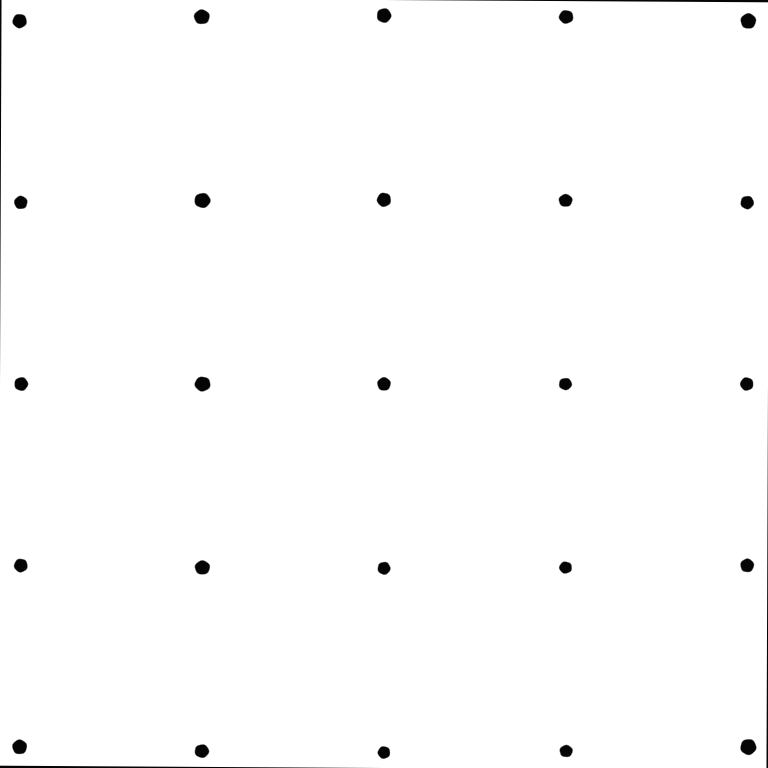
Write a Shadertoy shader that draws this pattern.

```glsl
// Five by five grid of uneven black ink dots on white, with thin wedge slivers along the border.

const vec3 PAPER = vec3(1.0);
const vec3 INK = vec3(0.02);

const float HALF_COUNT = 2.0;               // dots on each side of the centre one
const vec2 PITCH = vec2(0.2362, 0.2399);    // spacing through the centre
const vec2 BOW = vec2(0.00025, -0.0009);    // spacing change away from the centre
const float DOT_RADIUS = 0.0086;
const float CORNER_GROWTH = 0.00104;        // extra radius at the four corners
const vec2 RADIUS_VARIATION = vec2(0.00065, 0.00052);
const float SIDE_STRETCH = 0.07;            // widening of the second and fourth columns
const float OUTLINE_WOBBLE = 0.03;
const vec2 SLIVER_SLOPE = vec2(0.006, 0.004); // top and bottom, left and right

// Grid position, bowed outward along the rows and columns
vec2 dotCentre(vec2 cell) {
    return cell * (PITCH + BOW * cell.yx * cell.yx);
}

// Layered sines vary the size from dot to dot
float dotRadius(vec2 cell) {
    vec2 wave = sin(vec2(dot(cell, vec2(-0.9, 0.7)), -2.5 * cell.x));
    float corner = pow(cell.x * cell.y / (HALF_COUNT * HALF_COUNT), 2.0);
    if (abs(cell.x * cell.y) < 3.5) corner = 0.0;
    return DOT_RADIUS + CORNER_GROWTH * corner + dot(RADIUS_VARIATION, wave);
}

// Signed distance to one slightly irregular dot
float dotDistance(vec2 p, vec2 cell) {
    vec2 q = p - dotCentre(cell);
    float column = abs(cell.x);
    if (column > 0.5 && column < 1.5) q.x /= 1.0 + SIDE_STRETCH;
    float angle = atan(q.y, q.x + 1e-6);
    float wobble = sin(5.0 * angle + dot(cell, vec2(2.3, 4.1)));
    return length(q) - dotRadius(cell) * (1.0 + OUTLINE_WOBBLE * wobble);
}

// Wedges widen from each edge's middle to its clockwise end
float sliverDistance(vec2 p) {
    vec2 along = vec2(p.x * sign(p.y), -p.y * sign(p.x));
    vec2 toEdge = 0.5 - abs(p.yx);
    vec2 d = toEdge - SLIVER_SLOPE * max(along, 0.0);
    return min(d.x, d.y);
}

float coverage(float d, float pixel) {
    return clamp(0.5 - d / pixel, 0.0, 1.0);
}

void mainImage(out vec4 fragColor, in vec2 fragCoord) {
    vec2 p = fragCoord / iResolution.xy - 0.5;
    float pixel = 1.0 / min(iResolution.x, iResolution.y);

    // Nearest dot of the grid
    vec2 cell = clamp(round(p / PITCH), -HALF_COUNT, HALF_COUNT);
    float ink = coverage(dotDistance(p, cell), 1.3 * pixel);

    // Border slivers
    ink = max(ink, coverage(sliverDistance(p), pixel));

    fragColor = vec4(mix(PAPER, INK, ink), 1.0);
}
```
